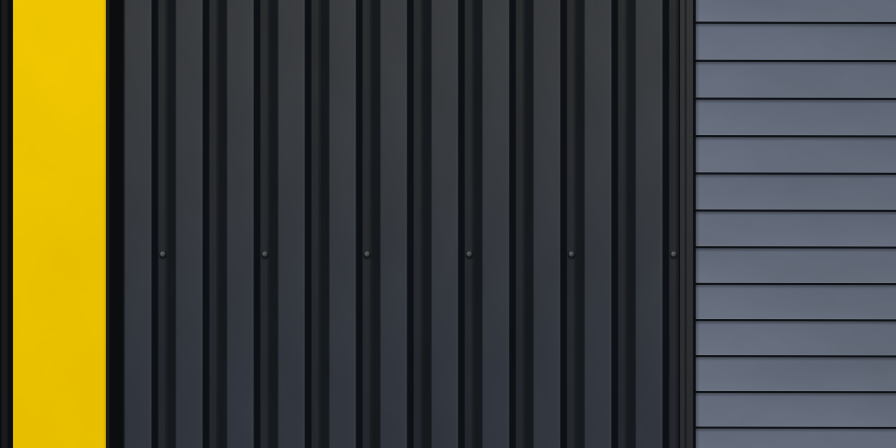
Reproduce this texture procedurally as a Shadertoy shader.

```glsl
// A facade of three claddings: a yellow post, dark ribbed sheet metal with screws,
// and blue-grey horizontal boards. Soft bands repeat along x for the ribs and along y
// for the boards; layered sines add faint weathering.

float pixel() { return 1.0 / iResolution.y; }

// Soft-edged strip: 1 between lo and hi, 0 outside.
float band(float x, float lo, float hi, float soft) {
    return smoothstep(lo - soft, lo + soft, x) - smoothstep(hi - soft, hi + soft, x);
}

// Slow stains with a fine grain on top, roughly -1 to 1.
float weathering(vec2 p) {
    float sum = 0.0, gain = 0.5;
    for (int i = 0; i < 5; i++) {
        sum += gain * sin(p.x + 1.7 * sin(p.y * 0.8)) * sin(p.y + 1.3 * sin(p.x * 0.6));
        p = mat2(1.5, 1.2, -1.2, 1.5) * p + 3.1;
        gain *= 0.6;
    }
    return sum;
}

// Vertical sheet metal: wide faces, narrow ribs, shadowed folds between.
vec3 ribbedSheet(vec2 p) {
    float period = 0.11406, soft = max(0.0022, 0.7 * pixel());
    float along = p.x - 0.2786;
    float x = mod(along, period);
    vec3 tint = mix(vec3(0.197, 0.215, 0.248), vec3(0.228, 0.238, 0.250), smoothstep(0.0, 1.0, p.y));

    // Folds: the left one is deeper than the right one.
    vec3 col = mix(vec3(0.050, 0.066, 0.082), vec3(0.085, 0.098, 0.112), step(0.086, x));
    col = mix(col, tint * 0.72, band(x, 0.0745, 0.0950, soft));
    col *= 1.0 - 0.25 * band(x, 0.0900, 0.0950, soft);
    float face = band(x, 0.0, 0.0595, soft) + smoothstep(period - soft, period + soft, x);
    col = mix(col, tint * (0.97 + 0.9 * min(x, 0.06)), face);
    col += 0.022 * band(x, 0.0560, 0.0590, soft);

    // One screw on every second rib.
    vec2 q = vec2(mod(along, 2.0 * period) - 0.0848, p.y - 0.433);
    float d = length(q);
    col *= 1.0 - 0.45 * (1.0 - smoothstep(0.005, 0.012, length(q + vec2(0.0, 0.003))));
    vec3 head = vec3(0.34, 0.35, 0.36) + 18.0 * (q.y - q.x);
    col = mix(col, head, 0.85 * (1.0 - smoothstep(0.0055 - pixel(), 0.0055 + pixel(), d)));
    return col * (1.0 + 0.035 * weathering(p * vec2(24.0, 9.0)));
}

// Horizontal boards, spacing shrinking slightly downward.
vec3 boards(vec2 p) {
    float t = 0.9495 - p.y - 0.0015 * (p.x - 1.55);
    float v = fract(t * (11.71 + 0.51 * t));
    float height = 0.083;
    float below = v * height, above = (1.0 - v) * height;
    vec3 col = mix(vec3(0.372, 0.402, 0.462), vec3(0.400, 0.428, 0.485), v);
    col *= 1.03 - 0.10 * (p.x - 1.55);
    col *= 1.0 + 0.04 * weathering(p * vec2(7.0, 17.0));

    // Lit lower lip, then the gap and its shadow on the next board.
    col += 0.045 * (1.0 - smoothstep(0.002, 0.006, above));
    col *= 1.0 - 0.25 * (1.0 - smoothstep(0.003, 0.012, below));
    float gap = 1.0 - smoothstep(0.0024 - 0.6 * pixel(), 0.0024 + 0.6 * pixel(), min(below, above));
    col = mix(col, vec3(0.055, 0.065, 0.085), gap);
    return col * (0.78 + 0.22 * smoothstep(1.553, 1.563, p.x));
}

void mainImage(out vec4 fragColor, in vec2 fragCoord) {
    vec2 p = fragCoord / iResolution.y;
    p.x *= 2.0 * iResolution.y / iResolution.x;
    float soft = 0.7 * pixel();

    // Dark recess on both sides of the post.
    vec3 col = vec3(0.045, 0.050, 0.055);
    col += 0.055 * band(p.x, 0.004, 0.017, 0.003);
    col += vec3(0.07, 0.065, 0.05) * band(p.x, 0.238, 0.244, 0.002);

    // Yellow post.
    vec3 yellow = mix(vec3(0.905, 0.745, 0.0), vec3(0.935, 0.775, 0.0), p.y);
    yellow *= 1.0 + 0.012 * weathering(p * 9.0);
    yellow *= 1.0 - 0.10 * smoothstep(0.228, 0.238, p.x);
    col = mix(col, yellow, band(p.x, 0.0290, 0.2365, soft));

    // Ribbed sheet, its corner trim, and the boards.
    col = mix(col, ribbedSheet(p), band(p.x, 0.2750, 1.5150, soft));
    vec3 trim = mix(vec3(0.165, 0.172, 0.190), vec3(0.205, 0.210, 0.218), p.y);
    trim *= 1.0 - 0.35 * band(p.x, 1.528, 1.533, 0.002);
    col = mix(col, trim, band(p.x, 1.5180, 1.5470, soft));
    col = mix(col, boards(p), smoothstep(1.553 - soft, 1.553 + soft, p.x));

    fragColor = vec4(clamp(col, 0.0, 1.0), 1.0);
}
```
